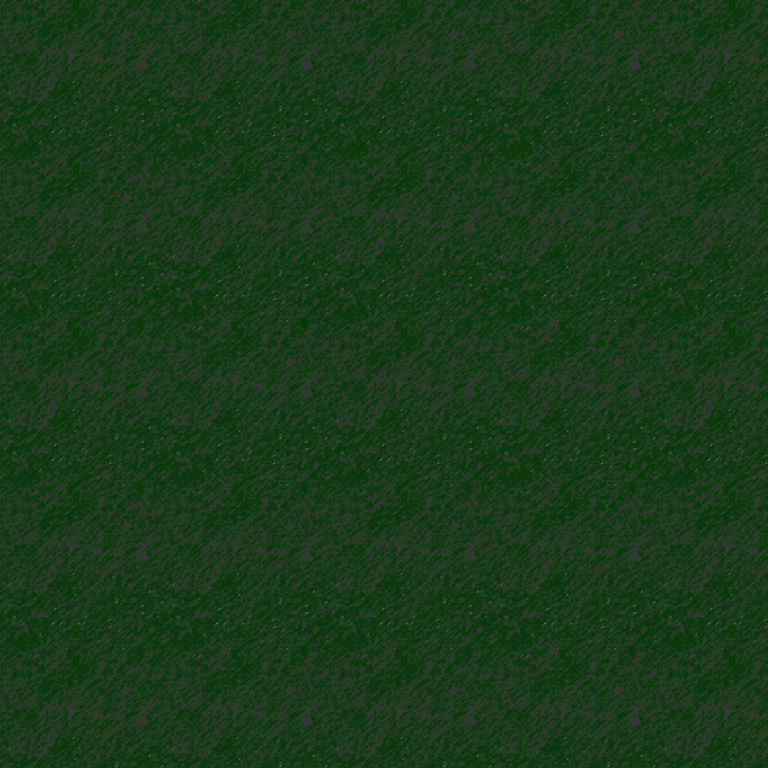
Reproduce this texture procedurally as a three.js fragment shader.

```glsl
// Dark green felt-like ground: repeating tiles of slanted grey-green flecks, fine grain and pale specks.
varying vec2 vUv;

const vec3 DEEP_GREEN = vec3(0.03, 0.218, 0.03);
const vec3 MOSS_GREEN = vec3(0.15, 0.238, 0.15);
const vec3 ASH_GREY = vec3(0.205, 0.21, 0.205);
const vec3 SPECK_COLOR = vec3(0.36, 0.45, 0.34);

const float TILES = 4.683;                  // tile repeats across the canvas
const vec2 PATCH_CELLS = vec2(7.0, 5.0);    // noise cells per tile
const vec2 STREAK_CELLS = vec2(34.0, 18.0);
const vec2 FIBRE_CELLS = vec2(68.0, 40.0);
const vec2 GRAIN_CELLS = vec2(84.0, 84.0);
const vec2 SPECK_CELLS = vec2(60.0, 46.0);
const float PATCH_WEIGHT = 0.15;
const float STREAK_WEIGHT = 0.20;
const float FIBRE_WEIGHT = 0.35;
const float GRAIN_WEIGHT = 0.36;
const float BAND_WEIGHT = 0.022;
const float BAND_PHASE = 0.87;              // height of the darkest band in a tile
const float WARP = 0.025;                   // bending of the streaks
const vec2 TONE_RANGE = vec2(-0.24, 0.34);  // noise values of darkest and palest tone
const float MOSS_STOP = 0.7;
const float SPECK_SHARE = 0.09;
const float TAU = 6.28318;

float hash(vec2 p) {
  vec3 q = fract(vec3(p.xyx) * 0.1031);
  q += dot(q, q.yzx + 33.33);
  return fract((q.x + q.y) * q.z);
}

// Signed value noise that wraps at the tile edge.
float tileNoise(vec2 p, vec2 cells, float seed) {
  p *= cells;
  vec2 cell = floor(p);
  vec2 f = fract(p);
  f = f * f * (3.0 - 2.0 * f);
  vec2 lo = mod(cell, cells) + seed;
  vec2 hi = mod(cell + 1.0, cells) + seed;
  float bottom = mix(hash(lo), hash(vec2(hi.x, lo.y)), f.x);
  float top = mix(hash(vec2(lo.x, hi.y)), hash(hi), f.x);
  return mix(bottom, top, f.y) - 0.5;
}

// Small scattered dashes, one at most per cell, with varied brightness.
float specks(vec2 p) {
  p *= SPECK_CELLS;
  vec2 cell = mod(floor(p), SPECK_CELLS);
  vec2 center = 0.4 + 0.2 * vec2(hash(cell + 211.0), hash(cell + 307.0));
  float dash = 1.0 - smoothstep(0.15, 0.48, length(fract(p) - center));
  float present = step(1.0 - SPECK_SHARE, hash(cell + 401.0));
  return dash * present * mix(0.2, 0.9, pow(hash(cell + 503.0), 3.0));
}

void main() {
  vec2 tile = vUv * TILES;

  // An integer shear slants the noise yet keeps the tiles seamless.
  vec2 slanted = vec2(tile.x - tile.y, tile.y);
  float patches = tileNoise(slanted, PATCH_CELLS, 17.0);
  slanted.x += WARP * tileNoise(tile, vec2(9.0), 71.0);

  // Broad patches, streaks, short fibres and grain add up to one tone.
  float band = -cos(TAU * (tile.y - BAND_PHASE));
  float noise = PATCH_WEIGHT * patches + BAND_WEIGHT * band;
  noise += STREAK_WEIGHT * tileNoise(slanted, STREAK_CELLS, 113.0);
  noise += FIBRE_WEIGHT * tileNoise(slanted, FIBRE_CELLS, 151.0);
  noise += GRAIN_WEIGHT * tileNoise(tile, GRAIN_CELLS, 193.0);
  float tone = smoothstep(TONE_RANGE.x, TONE_RANGE.y, noise);

  // Deep green through moss to ash grey.
  vec3 color = mix(DEEP_GREEN, MOSS_GREEN, min(tone / MOSS_STOP, 1.0));
  color = mix(color, ASH_GREY, smoothstep(MOSS_STOP, 1.0, tone));

  // Specks show mostly in the dark bands.
  float speckMask = smoothstep(1.0, -0.8, band + 2.0 * patches);
  color = mix(color, SPECK_COLOR, specks(slanted) * mix(0.15, 1.0, speckMask));

  gl_FragColor = vec4(color, 1.0);
}
```
